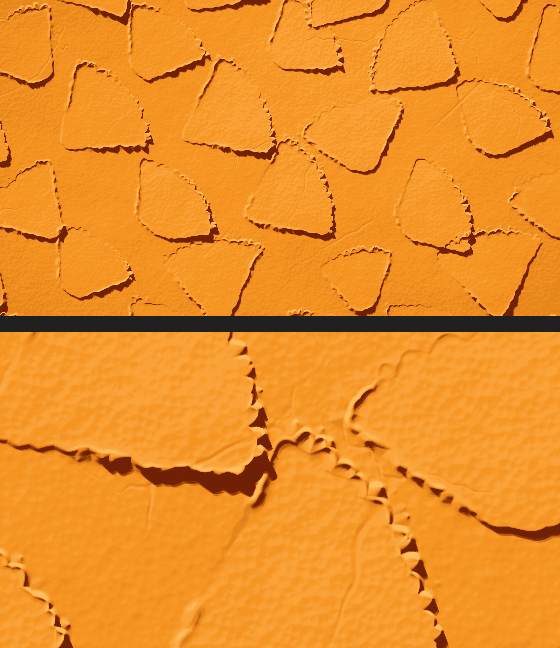
Top: the whole. Bottom: its middle third, enlarged.
Give the GLSL for this texture, as a WebGL 1 fragment shader.

```glsl
precision highp float;
// Ochre plaster with fan-shaped trowel dabs, lit low from the upper left.
uniform vec2 u_resolution;

const vec2 TO_LIGHT = vec2(-0.5, 0.866);

vec2 hash2(vec2 p) {
  vec3 q = fract(vec3(p.xyx) * vec3(0.1031, 0.1030, 0.0973));
  q += dot(q, q.yzx + 33.33);
  return fract((q.xx + q.yz) * q.zy);
}

// Distances to the nearest and second nearest cell points
vec2 cellular(vec2 p) {
  vec2 base = floor(p), nearest = vec2(9.0);
  for (int y = -1; y <= 1; y++) {
    for (int x = -1; x <= 1; x++) {
      vec2 cell = base + vec2(x, y);
      float d = length(cell + hash2(cell + 50.0) - p);
      nearest = d < nearest.x ? vec2(d, nearest.x) : vec2(nearest.x, min(d, nearest.y));
    }
  }
  return nearest;
}

float waves(vec2 p) {
  float sum = 0.0, amp = 0.5;
  for (int i = 0; i < 4; i++) {
    sum += amp * sin(p.x + 1.7 * sin(p.y * 0.8 + float(i))) * cos(p.y * 1.1 + sin(p.x * 0.7));
    p = mat2(1.5, 1.1, -1.1, 1.5) * p + 2.3;
    amp *= 0.55;
  }
  return sum;
}

float smoothMax(float a, float b, float k) {
  float h = max(k - abs(a - b), 0.0) / k;
  return max(a, b) + h * h * k * 0.25;
}

// Height of one dab: a tilted fan with a blunt apex, rough arc and raised lip
float dab(vec2 p, vec2 id, float crumb, float wobble) {
  vec2 rnd = hash2(id + 7.0), shape = hash2(id + 23.0);
  float turn = (rnd.x - 0.5) * 2.3;
  float c = cos(turn), s = sin(turn);
  vec2 q = mat2(c, -s, s, c) * p / (0.92 + 0.2 * rnd.y);
  vec2 fromApex = q + vec2(0.0, 0.16);
  float a = 0.48 + 0.3 * shape.x, b = 0.48 + 0.3 * shape.y;

  float arc = length(fromApex) - 0.27 + 0.014 * (crumb - 0.5);
  float right = dot(fromApex, vec2(cos(a), -sin(a)));
  float left = dot(fromApex, vec2(-cos(b), -sin(b)));
  float blunt = -q.y - 0.09 - 0.06 * rnd.y;
  float d = smoothMax(smoothMax(left, right, 0.02), smoothMax(arc, blunt, 0.03), 0.025);
  d += 0.006 * wobble + 0.005 * (crumb - 0.5);

  float tilt = dot(p, -TO_LIGHT + 0.5 * (shape - 0.5)) / 0.14;
  float inside = 1.0 - smoothstep(-0.004, 0.003, d);
  float lipPatch = smoothstep(-0.5, 0.7, sin(atan(q.y, q.x) * 2.0 + 6.3 * shape.x) + wobble);
  float lip = exp(-d * d / 0.00003) * lipPatch * (1.25 - crumb);
  return inside * (0.005 + 0.010 * tilt) + 0.009 * lip;
}

// Relief of all dabs, set in staggered rows
float relief(vec2 p) {
  float crumb = cellular(p * 48.0).x;
  float wobble = waves(p * 22.0);
  float row = floor(p.y / 0.24);
  float height = 0.0;
  for (int y = -1; y <= 1; y++) {
    float r = row + float(y);
    float shift = 0.5 * mod(r, 2.0) + 0.2;
    float column = floor(p.x / 0.42 - shift);
    for (int x = -1; x <= 1; x++) {
      vec2 id = vec2(column + float(x), r);
      vec2 center = (id + 0.5 + vec2(shift, 0.0)) * vec2(0.42, 0.24);
      center += (hash2(id + 11.0) - 0.5) * 0.06;
      vec2 local = p - center;
      if (dot(local, local) < 0.06) height += dab(local, id, crumb, wobble);
    }
  }
  return height;
}

// Fine grain, soft undulation and a few hairline cracks
float skin(vec2 p) {
  vec2 seams = cellular(p * 3.2 + 0.12 * waves(p * 18.0));
  float crack = 1.0 - smoothstep(0.0, 0.025, seams.y - seams.x);
  crack *= smoothstep(0.0, 0.4, waves(p * 5.0 + 4.0));
  float grain = cellular(p * 95.0).x + 0.9 * cellular(p * 41.0 + 9.0).x;
  return 0.0007 * grain + 0.003 * waves(p * 9.0) - 0.0012 * crack;
}

void main() {
  vec2 p = gl_FragCoord.xy / u_resolution.y;
  float here = relief(p);

  // Slope facing the light, then the cast shadow
  vec2 ahead = p + TO_LIGHT * 0.0025;
  float slope = (here + skin(p) - relief(ahead) - skin(ahead)) / 0.0025;
  float blocked = 0.0;
  for (int i = 1; i <= 10; i++) {
    float reach = 0.003 * float(i);
    blocked = max(blocked, relief(p + TO_LIGHT * reach) - here - 0.6 * reach);
  }

  // Broad light falls off towards the rim of the canvas
  vec2 fromMiddle = gl_FragCoord.xy / u_resolution - vec2(0.52, 0.6);
  float tone = 5.0 * slope + 0.4 * waves(p * 2.5) + 0.15 - 1.5 * dot(fromMiddle, fromMiddle);
  float dark = max(smoothstep(0.0003, 0.004, blocked), 1.0 - smoothstep(-5.0, -1.2, tone));

  vec3 color = mix(vec3(0.90, 0.52, 0.11), vec3(0.96, 0.58, 0.13), smoothstep(-1.0, 0.0, tone));
  color = mix(color, vec3(0.98, 0.64, 0.23), smoothstep(0.0, 1.0, tone));
  color = mix(color, vec3(1.0, 0.75, 0.38), smoothstep(1.5, 5.0, tone));
  color = mix(color, vec3(0.74, 0.37, 0.06), smoothstep(0.0, 0.4, dark));
  color = mix(color, vec3(0.57, 0.22, 0.03), smoothstep(0.4, 0.7, dark));
  color = mix(color, vec3(0.44, 0.13, 0.02), smoothstep(0.75, 1.0, dark));
  gl_FragColor = vec4(color, 1.0);
}
```
